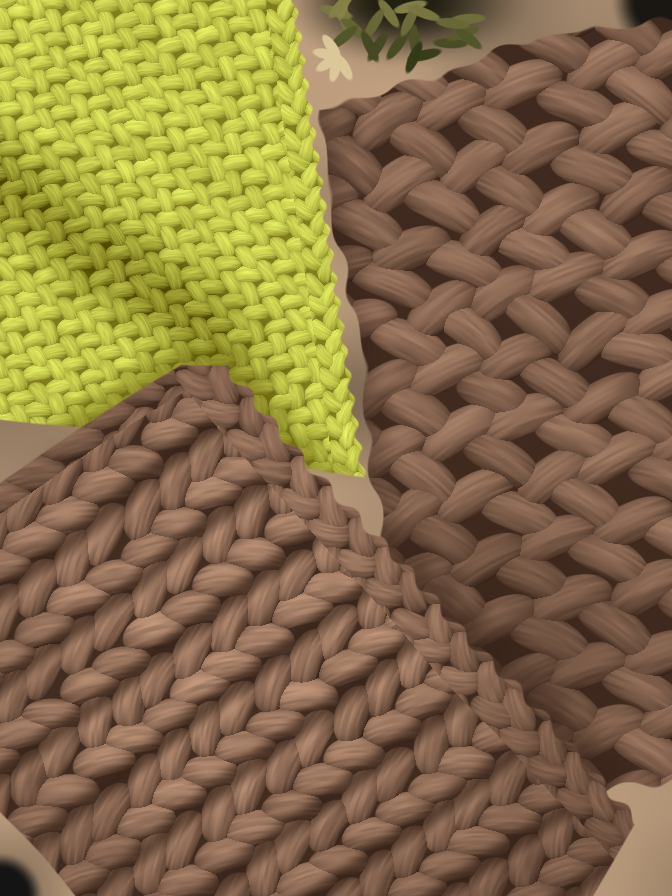
Write a Shadertoy shader that draws this texture.

```glsl
// Chunky knitted fabrics: a lime cloth and two brown wool scarves on a pale table
#define WOOL_DARK vec3(0.21, 0.13, 0.09)
#define WOOL_LIGHT vec3(0.77, 0.60, 0.49)
#define LIME_DARK vec3(0.40, 0.38, 0.05)
#define LIME_LIGHT vec3(0.87, 0.90, 0.37)
#define TABLE vec3(0.66, 0.55, 0.44)
#define LIGHT_DIR vec2(-0.5, 0.85)
#define JITTER 0.22
#define FIBRE 0.22

float hash(vec2 p) {
    vec3 q = fract(vec3(p.xyx) * 0.1031);
    q += dot(q, q.yzx + 33.33);
    return fract((q.x + q.y) * q.z);
}

float noise(vec2 p) {
    vec2 i = floor(p), f = fract(p);
    f = f * f * (3.0 - 2.0 * f);
    return mix(mix(hash(i), hash(i + vec2(1, 0)), f.x),
               mix(hash(i + vec2(0, 1)), hash(i + vec2(1, 1)), f.x), f.y);
}

vec2 dir(float a) { return vec2(cos(a), sin(a)); }

// Components of v along an axis and across it (left is positive)
vec2 toFrame(vec2 v, vec2 axis) {
    return vec2(dot(v, axis), dot(v, vec2(-axis.y, axis.x)));
}

// Signed distance to the line a-b, positive on its left
float side(vec2 p, vec2 a, vec2 b) { return toFrame(p - a, normalize(b - a)).y; }

float cover(float d) { return smoothstep(-0.0015, 0.0015, d); }

// Lattice of fat yarn loops whose tilt alternates by row; returns brightness
float knit(vec2 uv, vec2 axis, vec2 cell, vec2 size, vec2 tilts) {
    vec2 base = floor(uv / cell), light = toFrame(LIGHT_DIR, axis);
    float top = 0.0, shade = 0.08;
    for (int j = -2; j <= 2; j++)
    for (int i = -2; i <= 2; i++) {
        vec2 id = base + vec2(i, j);
        float odd = mod(id.y, 2.0);
        vec2 jit = vec2(hash(id + 71.0), hash(id + 133.0)) - 0.5;
        vec2 d = uv - (id + vec2(0.5 + 0.5 * odd, 0.5) + JITTER * jit) * cell;
        vec2 along = dir(mix(tilts.x, tilts.y, odd) + 0.3 * jit.x);
        vec2 q = toFrame(d, along) / size;
        q.y += 0.25 * q.x * q.x - 0.1;
        float h = 1.0 - q.y * q.y - q.x * q.x * mix(0.5, 1.0, q.x * q.x);
        if (h > top) {
            top = h;
            vec2 slope = along * q.x * 0.4 + vec2(-along.y, along.x) * q.y;
            float fibre = noise(vec2(q.x * 1.5, q.y * 7.0) + id * 17.0) - 0.5;
            float lit = 0.12 + 0.55 * sqrt(h) + 0.25 * dot(slope, light);
            shade = mix(0.08, lit + FIBRE * fibre + 0.12 * jit.y, smoothstep(0.0, 0.15, h));
        }
    }
    return shade;
}

// Table with leaves and a small pale flower along the top
vec3 background(vec2 p) {
    vec3 col = TABLE * (0.75 + 0.4 * noise(p * 9.0));
    col = mix(col, vec3(0.13, 0.12, 0.07), smoothstep(0.12, 0.02, length((p - vec2(0.45, 1.0)) * vec2(0.8, 1.5))));
    col = mix(col, vec3(0.10, 0.09, 0.07), smoothstep(0.07, 0.04, length(p - vec2(0.75, 1.0))));
    col = mix(col, vec3(0.08), smoothstep(0.05, 0.03, length(p)));
    for (int i = 0; i < 22; i++) {
        float k = float(i), r = hash(vec2(k, 3.0));
        vec2 c = vec2(0.36 + 0.17 * hash(vec2(k, 8.0)), 0.935 + 0.065 * r);
        vec2 q = toFrame(p - c, dir(6.3 * hash(vec2(k, 5.0)))) / vec2(0.02, 0.006);
        vec3 leaf = mix(vec3(0.20, 0.22, 0.09), vec3(0.55, 0.53, 0.30), r);
        col = mix(col, leaf, smoothstep(1.1, 0.8, length(q)));
    }
    for (int i = 0; i < 5; i++) {
        vec2 q = toFrame(p - vec2(0.378, 0.937), dir(2.2 + 0.75 * float(i)));
        float petal = length((q - vec2(0.014, 0.0)) / vec2(0.016, 0.006));
        col = mix(col, vec3(0.86, 0.78, 0.60), smoothstep(1.1, 0.8, petal));
    }
    return col;
}

void mainImage(out vec4 fragColor, in vec2 fragCoord) {
    vec2 p = fragCoord / iResolution.y;
    vec2 warp = p + 0.012 * (vec2(noise(p * 8.0), noise(p * 8.0 + 40.0)) - 0.5);
    vec3 col = background(p);

    // Outlines of the three fabrics
    vec2 hemFoot = vec2(0.70, 0.10), hemTop = vec2(0.247, 0.594);
    vec2 hem = normalize(hemTop - hemFoot), hemUv = toFrame(warp - hemFoot, hem);
    float leftHem = side(warp, vec2(0.20, 0.594), vec2(0.0, 0.462));
    float ribbed = min(min(hemUv.y + 0.005 * cos(hemUv.x * 140.0), leftHem), 0.594 - warp.y);
    ribbed = min(ribbed, min(side(warp, vec2(0.0, 0.10), vec2(0.09, 0.0)), side(warp, vec2(0.66, 0.0), vec2(0.74, 0.13))));
    vec2 limeFoot = vec2(0.401, 0.50), limeAxis = normalize(vec2(0.328, 1.0) - limeFoot);
    vec2 limeUv = toFrame(p - limeFoot, limeAxis);
    float lime = min(limeUv.y + 0.003 * cos(limeUv.x * 230.0), side(warp, vec2(0.0, 0.533), vec2(0.40, 0.472)));
    float shawlTop = min(side(warp, vec2(0.612, 0.965), vec2(0.365, 0.872)), side(warp, vec2(0.75, 0.98), vec2(0.612, 0.961)));
    float shawl = min(min(shawlTop, side(warp, vec2(0.362, 0.857), vec2(0.43, 0.40))), side(p, vec2(0.55, 0.10), vec2(0.75, 0.13)));
    shawl += 0.006 * cos(p.x * 90.0) * cos(p.y * 80.0);

    // Large herringbone shawl on the right
    vec2 axis = dir(0.24);
    float s = knit(toFrame(warp, axis), axis, vec2(0.083, 0.036), vec2(0.050, 0.023), vec2(0.28, -0.75));
    s *= 0.93 - 0.3 * smoothstep(0.25, 0.02, length(p - vec2(0.56, 0.27)));
    s *= mix(0.5, 1.0, smoothstep(0.0, 0.05, -max(ribbed, lime)));
    col = mix(col, mix(WOOL_DARK, WOOL_LIGHT, s), cover(shawl));

    // Lime cloth with a braided edge and a soft diagonal fold
    bool braid = limeUv.y < 0.032;
    axis = braid ? limeAxis : dir(-0.6);
    s = knit(braid ? limeUv : toFrame(warp, axis), axis, vec2(0.027, 0.016), vec2(0.017, 0.010), vec2(-0.5, 0.75));
    float fold = side(p, vec2(0.0, 0.79), vec2(0.27, 0.61));
    s = 0.12 + 1.15 * s - 0.42 * exp(-fold * fold * 500.0) * smoothstep(0.36, 0.20, p.x);
    s *= mix(0.5, 1.0, smoothstep(0.0, 0.04, -ribbed));
    col = mix(col, mix(LIME_DARK, LIME_LIGHT, s), cover(lime));

    // Ribbed scarf in front, with looped hems
    vec2 cell = vec2(0.047, 0.041), size = vec2(0.036, 0.020);
    axis = dir(0.66);
    vec2 uv = toFrame(warp - vec2(0.195, 0.232), axis) + vec2(0.0, cell.y);
    float gap = abs(fract(uv.y / (2.0 * cell.y)) - 0.5) * 2.0;
    float groove = 1.0 - 0.6 * smoothstep(0.55, 1.0, gap);
    vec2 tilts = vec2(-0.5, 0.55);
    if (hemUv.y < 0.05) { uv = hemUv; axis = hem; cell = vec2(0.045, 0.025); size = vec2(0.028, 0.017); groove = 0.9; }
    else if (leftHem < 0.028) { uv.y += 0.02; groove = 0.85; }
    s = knit(uv, axis, cell, size, tilts) * groove;
    s *= 0.75 + 0.4 * smoothstep(0.5, 0.1, length(p - vec2(0.27, 0.30)));
    col = mix(col, mix(WOOL_DARK, WOOL_LIGHT, s), cover(ribbed));

    fragColor = vec4(clamp(col, 0.0, 1.0), 1.0);
}
```
